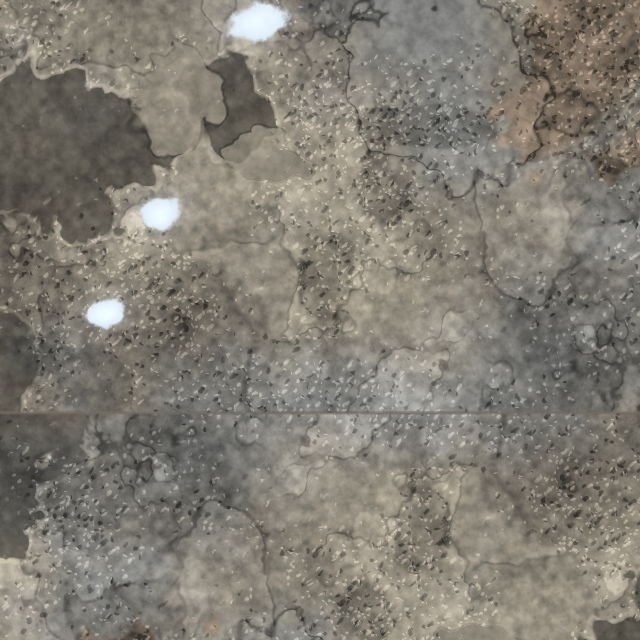
Write a WebGL 1 fragment shader that draws this texture.

```glsl
precision highp float;
// Polished weathered stone tiles with flaked plates, crusted veins, grit and lamp glare.
uniform vec2 u_resolution;

const vec3 COOL_TINT = vec3(0.995, 1.0, 0.985);
const vec3 WARM_TINT = vec3(1.05, 1.0, 0.90);
const vec3 RUST_TINT = vec3(1.12, 0.98, 0.84);
const vec3 GLARE = vec3(0.86, 0.91, 0.95);
const vec3 GROUT = vec3(0.45, 0.42, 0.37);
const float BASE_TONE = 0.475;
const float CLOUD_CONTRAST = 0.46;
const float GRAIN_CONTRAST = 0.30;
const float GRIT_SCALE = 125.0;
const float SEAM_Y = 0.355;
const vec2 TILE_TURN = vec2(1.17, 0.74);

float hash(vec2 p) {
  vec3 q = fract(vec3(p.xyx) * 0.1031);
  q += dot(q, q.yzx + 33.33);
  return fract((q.x + q.y) * q.z);
}
vec2 hash2(vec2 p) { return vec2(hash(p), hash(p + 71.7)); }

float noise(vec2 p) {
  vec2 i = floor(p), f = fract(p);
  f = f * f * (3.0 - 2.0 * f);
  return mix(mix(hash(i), hash(i + vec2(1, 0)), f.x),
             mix(hash(i + vec2(0, 1)), hash(i + 1.0), f.x), f.y);
}

// Layered noise centred on zero.
float clouds(vec2 p) {
  float sum = 0.0, weight = 0.5;
  for (int i = 0; i < 5; i++) {
    sum += weight * (noise(p) - 0.5);
    p = mat2(1.6, 1.2, -1.2, 1.6) * p + 17.3;
    weight *= 0.5;
  }
  return sum;
}

// Cellular distance: round lobes for the flaked outlines.
float lobes(vec2 p) {
  vec2 cell = floor(p);
  float nearest = 2.0;
  for (int y = -1; y <= 1; y++) for (int x = -1; x <= 1; x++) {
    vec2 id = cell + vec2(x, y);
    nearest = min(nearest, length(id + hash2(id) - p));
  }
  return nearest;
}

// Scattered cellular specks; density is the share of filled cells.
float specks(vec2 p, float density) {
  vec2 cell = floor(p);
  float cover = 0.0;
  for (int y = -1; y <= 1; y++) for (int x = -1; x <= 1; x++) {
    vec2 id = cell + vec2(x, y);
    float radius = 0.15 + 0.3 * hash(id + 7.0), pick = hash(id + 31.0);
    float dot1 = 1.0 - smoothstep(radius * 0.5, radius + 0.15, length(id + hash2(id) - p));
    cover = max(cover, dot1 * smoothstep(pick, pick + 0.1, density));
  }
  return cover;
}

float blob(vec2 p, vec2 centre, vec2 radius) { return 1.0 - length((p - centre) / radius); }
float fill(float field) { return smoothstep(-0.02, 0.05, field); }
float rim(float field, float width) { return exp(-field * field / (width * width)); }

float segment(vec2 p, vec2 a, vec2 b) {
  vec2 d = b - a;
  return length(p - a - d * clamp(dot(p - a, d) / dot(d, d), 0.0, 1.0));
}

float lamp(vec2 p, vec2 centre, vec2 radius) {
  vec2 d = p - centre;
  d.y -= 0.15 * d.x;
  return length(d / radius) + 0.7 * clouds(p * 55.0);
}

void main() {
  vec2 uv = gl_FragCoord.xy / u_resolution;
  // The lower tile is the same slab turned half round.
  vec2 p = uv.y < SEAM_Y ? TILE_TURN - uv : uv;
  float rough = clouds(p * 10.0 + 4.0);
  float lobed = lobes(p * 21.0 + rough * 2.0) - 0.45;
  float ragged = 1.7 * rough - 0.45 * lobed;
  float fine = clouds(p * 75.0);
  float warmth = clouds(p * 3.2 + 40.0);

  // Clouded ground and thin overlapping plates.
  float tone = BASE_TONE + CLOUD_CONTRAST * clouds(p * 4.5 + 9.0);
  for (int i = 0; i < 3; i++) {
    float k = float(i);
    float plate = clouds(p * (4.0 + 2.0 * k) + 23.0 * k) + 0.07 * rough - 0.07 * lobed - 0.03;
    float clarity = smoothstep(-0.08, 0.1, clouds(p * 6.0 + 51.0 + k));
    tone += (smoothstep(-0.008, 0.012, plate) - 0.4) * mix(0.03, 0.065, clarity);
    tone -= 0.09 * clarity * rim(plate + 0.012, 0.012);
  }

  // Large dark stains, pale flakes and the rusty corner.
  float stain = max(blob(p, vec2(0.09, 0.77), vec2(0.17, 0.12)), blob(p, vec2(0.01, 0.43), vec2(0.045, 0.08)));
  stain = max(stain, max(blob(p, vec2(1.17, 0.46), vec2(0.10, 0.14)), blob(p, vec2(0.36, 0.84), vec2(0.06, 0.09)))) + ragged;
  float flake = max(blob(p, vec2(0.27, 0.85), vec2(0.07, 0.08)), blob(p, vec2(0.43, 0.74), vec2(0.08, 0.045))) + ragged;
  float slab = blob(p, vec2(0.70, 0.89), vec2(0.15, 0.15)) + 0.7 * ragged;
  tone = mix(tone, 0.56 + 0.2 * rough, 0.65 * fill(slab));
  tone -= 0.17 * rim(slab, 0.035);
  tone = mix(tone, 0.31 + 0.2 * rough, 0.85 * fill(stain));
  tone += 0.09 * rim(stain + 0.09, 0.06);
  tone = mix(tone, 0.55 + 0.2 * rough, 0.75 * fill(flake));
  tone -= 0.08 * rim(flake + 0.05, 0.04);
  float rust = fill(blob(p, vec2(0.95, 0.92), vec2(0.15, 0.21)) + 0.6 * ragged);
  tone -= 0.10 * rust * smoothstep(-0.1, 0.1, clouds(p * 12.0 + 80.0));
  float bend = p.y - 0.72 - 0.9 * (p.x - 0.86) + 0.07 * rough;
  float band = rim(bend, 0.035) * smoothstep(0.82, 0.89, p.x);
  tone = mix(tone, 0.53 + 0.07 * sin(bend * 260.0), 0.8 * band);

  // Dark crust and the cracks branching from it.
  vec2 bent = p + 0.045 * vec2(rough, clouds(p * 12.0 + 66.0));
  float crack = min(segment(bent, vec2(0.365, 0.515), vec2(0.40, 0.47)), segment(bent, vec2(0.40, 0.47), vec2(0.455, 0.475)));
  crack = min(crack, min(segment(bent, vec2(0.40, 0.47), vec2(0.395, 0.38)), segment(bent, vec2(0.455, 0.475), vec2(0.48, 0.58))));
  float crust = max(blob(p, vec2(0.51, 0.54), vec2(0.045, 0.085)), blob(p, vec2(0.60, 0.70), vec2(0.055, 0.055)));
  crust = smoothstep(-0.1, 0.25, max(crust, blob(p, vec2(0.65, 0.80), vec2(0.09, 0.025))) + 2.2 * rough);
  tone -= 0.13 * crust + 0.15 * rim(crack, 0.007) * smoothstep(-0.2, 0.12, rough + fine);

  // Fine grain with light and dark grit.
  float calm = 1.0 - 0.7 * max(fill(stain), max(fill(flake), 0.5 * fill(slab)));
  float gritty = clamp(0.30 + 1.6 * clouds(p * 6.0 + 14.0), 0.04, 0.6) * calm + 0.35 * crust;
  vec2 grit = p * GRIT_SCALE + 2.0 * fine;
  tone += GRAIN_CONTRAST * fine * (0.5 + 0.5 * calm);
  tone -= 0.17 * specks(grit * 0.8 + 50.0, gritty * 0.65 + 0.15 * rust);
  tone += 0.17 * specks(grit, gritty * 0.85);

  vec3 tint = mix(COOL_TINT, WARM_TINT, smoothstep(-0.16, 0.2, warmth));
  tint = mix(tint, RUST_TINT, 0.8 * rust * (1.0 - band));
  vec3 colour = clamp(tone, 0.20, 0.76) * tint;
  colour = mix(colour, GROUT, 0.7 * (1.0 - smoothstep(0.001, 0.004, abs(uv.y - SEAM_Y))));

  // Lamp reflections on the polish.
  float glare = lamp(uv, vec2(0.404, 0.967), vec2(0.045, 0.031));
  glare = min(glare, lamp(uv, vec2(0.251, 0.667), vec2(0.032, 0.025)));
  glare = min(glare, lamp(uv, vec2(0.165, 0.509), vec2(0.031, 0.021)));
  colour += vec3(0.08, 0.09, 0.11) * exp(-1.3 * max(glare - 0.9, 0.0));
  colour = mix(colour, GLARE + 0.1 * (1.0 - glare), 1.0 - smoothstep(0.8, 1.12, glare));
  gl_FragColor = vec4(colour, 1.0);
}
```
